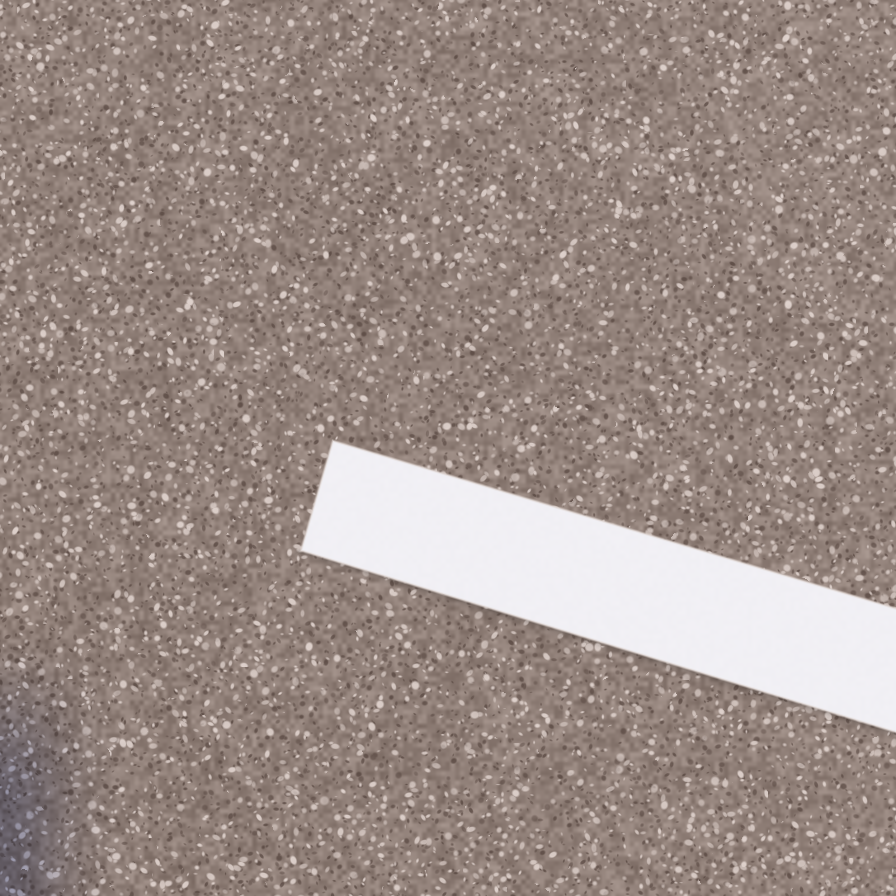
Write a three.js fragment shader that draws this texture.

```glsl
varying vec2 vUv;

const vec3 STONE = vec3(0.57, 0.505, 0.475);
const vec3 LIGHT_FLECK = vec3(0.90, 0.85, 0.83);
const vec3 DARK_FLECK = vec3(0.33, 0.265, 0.24);
const vec3 PAPER = vec3(0.945, 0.94, 0.958);
const vec3 PAPER_RIM = vec3(0.80, 0.73, 0.68);
const vec3 CORNER_SHADE = vec3(0.42, 0.40, 0.46);

// Paper strip corners, clockwise
const vec2 STRIP_BL = vec2(0.335, 0.385);
const vec2 STRIP_TL = vec2(0.371, 0.509);
const vec2 STRIP_TR = vec2(1.0, 0.3216);
const vec2 STRIP_BR = vec2(1.0, 0.182);

const float LIGHT_CELLS = 118.0;
const float DARK_CELLS = 132.0;
const float GRAIN_CELLS = 190.0;
const float MOTTLE_CELLS = 38.0;
const float EDGE = 0.0016;

vec3 hash3(vec2 p) {
  vec3 q = fract(p.xyx * vec3(0.1031, 0.1030, 0.0973));
  q += dot(q, q.yxz + 33.33);
  return fract((q.xxy + q.yzz) * q.zyx);
}

float valueNoise(vec2 p) {
  vec2 cell = floor(p);
  vec2 f = fract(p);
  f = f * f * (3.0 - 2.0 * f);
  float low = mix(hash3(cell).x, hash3(cell + vec2(1.0, 0.0)).x, f.x);
  float high = mix(hash3(cell + vec2(0.0, 1.0)).x, hash3(cell + 1.0).x, f.x);
  return mix(low, high, f.y);
}

// Scattered soft ellipses, one possible fleck per cell
float flecks(vec2 p, float density, float minRadius, float maxRadius, float seed) {
  vec2 cell = floor(p);
  float cover = 0.0;
  for (int y = -1; y <= 1; y++) {
    for (int x = -1; x <= 1; x++) {
      vec2 id = cell + vec2(float(x), float(y));
      vec3 place = hash3(id + seed);
      vec3 form = hash3(id + seed + 71.7);
      float angle = 6.2832 * form.x;
      vec2 axis = vec2(cos(angle), sin(angle));
      vec2 d = p - id - place.xy;
      d = vec2(dot(d, axis), dot(d, vec2(-axis.y, axis.x)) * mix(1.0, 1.9, form.y));
      float radius = mix(minRadius, maxRadius, form.z * form.z);
      float spot = 1.0 - smoothstep(radius - 0.2, radius + 0.2, length(d));
      float strength = mix(0.55, 1.0, fract(form.y * 7.3));
      cover = max(cover, spot * strength * step(place.z, density));
    }
  }
  return cover;
}

// Signed distance to a line, positive on the left of a to b
float edgeDistance(vec2 p, vec2 a, vec2 b) {
  vec2 along = normalize(b - a);
  vec2 d = p - a;
  return along.x * d.y - along.y * d.x;
}

vec3 speckledStone(vec2 p) {
  float grain = valueNoise(p * GRAIN_CELLS) - 0.5;
  float mottle = valueNoise(p * MOTTLE_CELLS + 9.0);
  vec3 color = STONE + 0.15 * grain + 0.04 * (mottle - 0.5);
  color += 0.012 * (p.x + p.y - 1.0);

  float dark = flecks(p * DARK_CELLS, 0.42, 0.16, 0.46, 13.0);
  color = mix(color, DARK_FLECK, 0.75 * dark);

  float lightDensity = mix(0.22, 0.52, mottle);
  float light = flecks(p * LIGHT_CELLS, lightDensity, 0.16, 0.58, 211.0);
  return mix(color, LIGHT_FLECK, 0.9 * light);
}

void main() {
  vec2 p = vUv;
  vec3 color = speckledStone(p);

  // Cool shadow at the lower left
  float shade = exp(-pow(p.x / 0.075, 2.0)) * (1.0 - smoothstep(0.10, 0.31, p.y));
  color *= mix(vec3(1.0), CORNER_SHADE / STONE * 0.85, 0.8 * shade);

  // Paper strip with a thin contact shadow and warm rim
  float lower = edgeDistance(p, STRIP_BR, STRIP_BL);
  float strip = max(edgeDistance(p, STRIP_BL, STRIP_TL),
                max(edgeDistance(p, STRIP_TL, STRIP_TR), lower));
  float contact = exp(-max(strip, 0.0) / 0.004) * smoothstep(-0.004, 0.002, lower);
  color *= 1.0 - 0.22 * contact;

  vec3 paper = PAPER + 0.008 * (valueNoise(p * GRAIN_CELLS) - 0.5);
  paper = mix(paper, PAPER_RIM, 0.5 * smoothstep(-0.003, 0.0, strip));
  color = mix(color, paper, 1.0 - smoothstep(-EDGE, EDGE, strip));

  gl_FragColor = vec4(color, 1.0);
}
```
